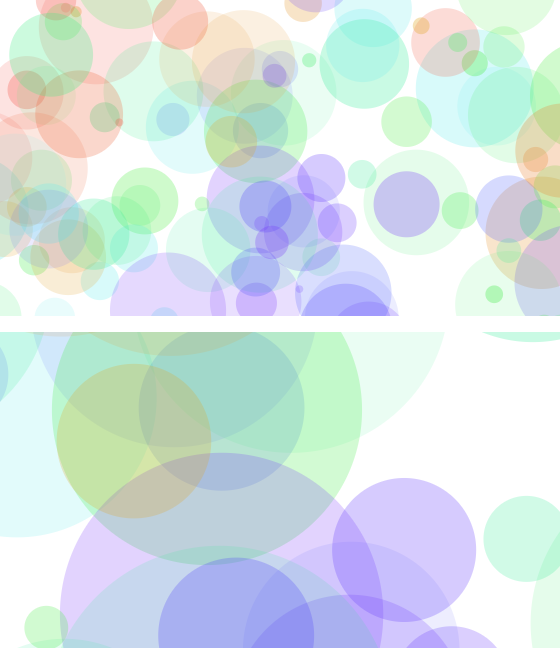
Top, the full canvas; bottom, a detail of the centre.
This background is drawn by a WebGL 1 fragment shader. Its source:

```glsl
precision highp float;
// Translucent discs of many sizes scattered over white and blended in turn.
// Each disc takes random size and opacity; its colour family leans on a
// smooth field of sines, so warm, green and violet discs gather in regions.

uniform vec2 u_resolution;

vec4 hash4(float n) {
  return fract(sin(n * vec4(12.9898, 78.233, 39.425, 93.989) + 4.7) * 43758.5);
}

// Low values lean warm, middle values green, high values blue.
float toneField(vec2 p) {
  return 0.5 + 0.35 * cos(3.5 * (p.x - 0.95)) - 0.35 * sin(4.0 * (p.y - 0.45));
}

// Four colour families along a 0..1 tone scale.
vec3 discColor(float tone) {
  if (tone < 0.3) {
    return mix(vec3(0.95, 0.33, 0.28), vec3(0.88, 0.65, 0.15),
               smoothstep(0.05, 0.3, tone));
  }
  if (tone < 0.58) {
    return mix(vec3(0.32, 0.93, 0.28), vec3(0.20, 0.92, 0.60),
               smoothstep(0.35, 0.58, tone));
  }
  if (tone < 0.64) return vec3(0.40, 0.92, 0.92);
  return mix(vec3(0.27, 0.35, 0.98), vec3(0.46, 0.20, 0.98),
             smoothstep(0.64, 0.85, tone));
}

void main() {
  // Canvas height is one unit.
  vec2 p = gl_FragCoord.xy / u_resolution.y;
  vec2 extent = vec2(u_resolution.x / u_resolution.y, 1.0);
  float pixel = 1.0 / u_resolution.y;
  vec3 color = vec3(1.0);

  for (int i = 0; i < 105; i++) {
    float id = float(i) + 1.0;
    vec4 rnd = hash4(id);
    vec2 center = mix(vec2(-0.1), extent + 0.1, rnd.xy);
    float radius = mix(0.012, 0.19, rnd.z);

    // Golden-ratio steps keep the colour families in steady proportion.
    float tone = mix(fract(id * 0.618034), toneField(center), 0.4);

    // Small discs are a little denser than large ones.
    float opacity = mix(0.1, 0.28, rnd.w)
                  + 0.08 * (1.0 - smoothstep(0.02, 0.1, radius));
    float edge = length(p - center) - radius;
    float coverage = clamp(0.5 - edge / pixel, 0.0, 1.0);
    color = mix(color, discColor(tone), opacity * coverage);
  }

  gl_FragColor = vec4(color, 1.0);
}
```
